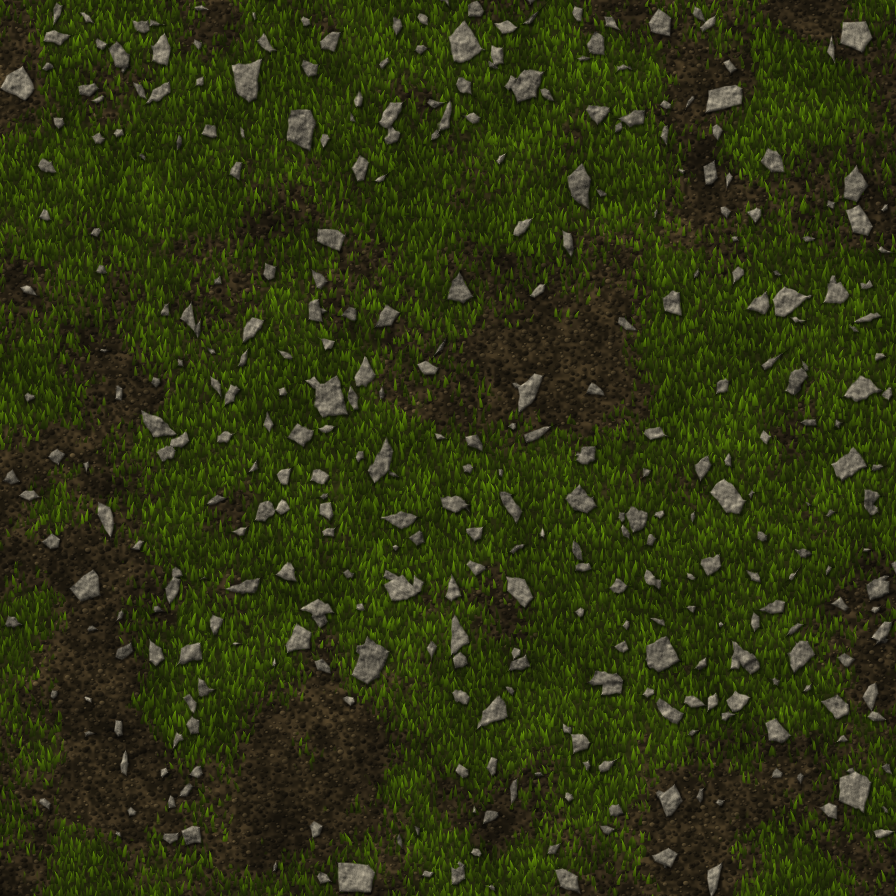
Write a Shadertoy shader that draws this texture.

```glsl
const vec3 DIRT_DARK = vec3(0.105, 0.087, 0.052);
const vec3 DIRT_LIGHT = vec3(0.245, 0.200, 0.125);
const vec3 PEBBLE = vec3(0.370, 0.310, 0.200);
const vec3 GRASS_FLOOR = vec3(0.130, 0.155, 0.042);
const vec3 GRASS_DARK = vec3(0.150, 0.195, 0.038);
const vec3 GRASS_LIGHT = vec3(0.355, 0.505, 0.035);
const vec3 STONE = vec3(0.460, 0.435, 0.375);
const vec2 LIGHT = vec2(-0.6, 0.8);
const vec2 BLADE_CELLS = vec2(170.0, 92.0);
const float BLADE_LENGTH = 0.0165;
const float BLADE_HALF_WIDTH = 0.0020;
const float PATCH_SCALE = 9.0;
const float GRASS_LEVEL = 0.475;
const float PEBBLE_CELLS = 145.0;
const float TAU = 6.2832;

float hash(vec2 p) {
    return fract(sin(dot(p, vec2(127.1, 311.7))) * 43758.5453);
}

vec2 hash2(vec2 p) {
    return vec2(hash(p), hash(p + 37.3));
}

float noise(vec2 p) {
    vec2 i = floor(p), f = fract(p);
    f = f * f * (3.0 - 2.0 * f);
    return mix(mix(hash(i), hash(i + vec2(1, 0)), f.x),
               mix(hash(i + vec2(0, 1)), hash(i + vec2(1, 1)), f.x), f.y);
}

float fbm(vec2 p) {
    float sum = 0.0, amp = 0.5;
    for (int i = 0; i < 5; i++) {
        sum += amp * noise(p);
        p = mat2(1.6, 1.2, -1.2, 1.6) * p + 5.7;
        amp *= 0.55;
    }
    return sum / 1.055;
}

// Soil with small rounded pebbles lit from the upper left
vec3 dirt(vec2 p, float px) {
    float grain = 0.6 * noise(p * 260.0) + 0.4 * noise(p * 95.0);
    vec3 col = mix(DIRT_DARK, DIRT_LIGHT, smoothstep(0.2, 0.95, grain));
    vec2 cell = floor(p * PEBBLE_CELLS);
    for (int y = -1; y <= 1; y++)
    for (int x = -1; x <= 1; x++) {
        vec2 id = cell + vec2(x, y);
        vec2 q = p - (id + hash2(id)) / PEBBLE_CELLS;
        float pick = hash(id + 11.0);
        float radius = mix(0.0012, 0.0034, pick * pick);
        float d = length(q * vec2(1.0, 1.25)) - radius;
        float lit = 0.75 + 0.5 * dot(q, LIGHT) / radius;
        float tone = hash(id + 23.0);
        vec3 pebble = mix(DIRT_DARK, PEBBLE, tone * tone) * lit;
        col *= 1.0 - 0.25 * smoothstep(0.0015, 0.0, d);
        col = mix(col, pebble, 0.9 * smoothstep(px, -px, d));
    }
    return col * mix(0.75, 1.4, fbm(p * 16.0 + 9.0));
}

// Overlapping upright blades, back rows first
vec3 addGrass(vec3 col, vec2 p, float cover, float px) {
    for (int layer = 0; layer < 3; layer++) {
        vec2 shift = vec2(0.37, 0.61) * float(layer);
        vec2 cell = floor(p * BLADE_CELLS + shift);
        for (int y = 0; y >= -2; y--)
        for (int x = -1; x <= 1; x++) {
            vec2 id = cell + vec2(x, y);
            vec2 seed = id + 71.0 * float(layer);
            vec2 q = p - (id + hash2(seed) - shift) / BLADE_CELLS;
            float t = q.y / (BLADE_LENGTH * mix(0.5, 1.0, hash(seed + 3.0)));
            float lean = (hash(seed + 5.0) - 0.5) * 0.009;
            float halfWidth = BLADE_HALF_WIDTH * (1.0 - t * t);
            float body = clamp((halfWidth - abs(q.x - lean * t * t)) / px + 0.4, 0.0, 1.0);
            body *= smoothstep(0.0, 0.12, t) * smoothstep(1.0, 0.9, t);
            body *= smoothstep(-0.02, 0.02, cover - 0.24 * (hash(seed + 7.0) - 0.5));
            float tone = pow(hash(seed + 13.0), 2.0);
            vec3 blade = mix(GRASS_DARK, GRASS_LIGHT, tone) * mix(0.55, 1.2, t);
            col = mix(col, blade, body);
        }
    }
    return col;
}

// Nearest angular stone: distance, facing of its closest side, tone
vec4 stones(vec2 p, float cells, float chance, vec2 sizes) {
    vec4 best = vec4(1.0, 0.0, 0.0, 0.0);
    vec2 cell = floor(p * cells);
    for (int y = -1; y <= 1; y++)
    for (int x = -1; x <= 1; x++) {
        vec2 id = cell + vec2(x, y), seed = id + cells;
        float crowd = smoothstep(0.2, 0.8, noise(id / cells * 7.0 + 4.0));
        if (hash(seed + 2.0) > chance * (0.3 + 1.4 * crowd)) continue;
        vec2 q = p - (id + 0.15 + 0.7 * hash2(seed)) / cells;
        float turn = TAU * hash(seed + 4.0);
        float c = cos(turn), s = sin(turn);
        float stretch = mix(1.0, 2.4, hash(seed + 6.0));
        float size = mix(sizes.x, sizes.y, pow(hash(seed + 8.0), 1.4));
        vec4 stone = vec4(-1.0, 0.0, 0.0, hash(seed + 9.0));
        for (int k = 0; k < 5; k++) {
            vec2 r = hash2(seed + 17.0 * float(k + 1));
            float a = TAU * (float(k) + 0.8 * r.x) / 5.0;
            vec2 n = mat2(c, s, -s, c) * vec2(cos(a), stretch * sin(a));
            float d = (dot(q, n) - size * mix(0.65, 1.1, r.y)) / length(n);
            if (d > stone.x) stone.xyz = vec3(d, normalize(n));
        }
        if (stone.x < best.x) best = stone;
    }
    return best;
}

vec3 addStone(vec3 col, vec2 p, vec4 stone, float cover, float px) {
    float ragged = (noise(p * 120.0) - 0.5) * 0.002;
    ragged += smoothstep(0.0, 0.1, cover) * (noise(p * vec2(240.0, 70.0)) - 0.5) * 0.0025;
    float d = stone.x + ragged;
    float facing = dot(stone.yz, LIGHT);
    col *= 1.0 - (0.35 - 0.25 * facing) * smoothstep(0.005, 0.0, d);
    float relief = fbm(p * 85.0) - fbm(p * 85.0 + LIGHT * 0.25);
    float bevel = smoothstep(-0.004, 0.0, d);
    float shade = mix(0.82, 1.1, stone.w) - 2.0 * relief;
    shade *= 1.0 + bevel * (0.35 * facing - 0.2);
    shade *= mix(0.85, 1.12, noise(p * 280.0));
    return mix(col, STONE * shade, smoothstep(px, -px, d));
}

void mainImage(out vec4 fragColor, in vec2 fragCoord) {
    float px = 1.0 / iResolution.y;
    vec2 p = fragCoord * px;
    float cover = fbm(p * PATCH_SCALE + 3.0) - GRASS_LEVEL;

    vec3 col = dirt(p, px);
    col = mix(col, GRASS_FLOOR, 0.75 * smoothstep(-0.04, 0.10, cover));
    col = addGrass(col, p, cover, px);
    col *= mix(0.82, 1.18, noise(p * 24.0));

    col = addStone(col, p, stones(p, 24.0, 0.42, vec2(0.004, 0.011)), cover, px);
    col = addStone(col, p, stones(p, 13.0, 0.55, vec2(0.010, 0.024)), cover, px);
    fragColor = vec4(col, 1.0);
}
```
